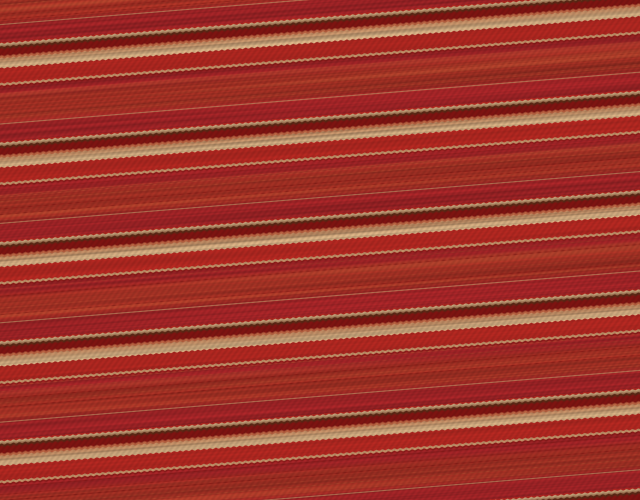
Reproduce this pattern procedurally as a WebGL 1 fragment shader.

```glsl
precision highp float;

// Slanted woven stripes: five red repeats down the canvas, each with cream bands,
// tan cords and thin threads. Bands are layered across one repeat; stretched
// gradient noise and hashed dashed threads vary the red ground between repeats.

uniform vec2 u_resolution;

// Layout, in canvas heights; positions inside a repeat run from 0 to 1.
const float PERIOD = 0.1988;
const float SLOPE = 0.0810;
const float PHASE = 0.0843;
const float STITCHES = 84.0;       // serrations per canvas height
const float SERRATION = 0.010;     // depth of the stepped edges
const float STREAK_AMOUNT = 0.16;
const float WEAVE_AMOUNT = 0.045;

const vec3 SCARLET = vec3(0.660, 0.145, 0.120);
const vec3 RUST = vec3(0.610, 0.190, 0.130);
const vec3 CRIMSON = vec3(0.590, 0.130, 0.140);
const vec3 MAROON = vec3(0.475, 0.075, 0.065);
const vec3 BROWN = vec3(0.350, 0.150, 0.080);
const vec3 TAN = vec3(0.710, 0.510, 0.360);
const vec3 CREAM = vec3(0.780, 0.640, 0.480);
const vec3 ORANGE = vec3(0.690, 0.290, 0.180);

float hash(vec2 p) {
  return fract(sin(dot(p, vec2(127.1, 311.7))) * 43758.5);
}

vec2 gradient(vec2 cell) {
  float angle = 6.2832 * hash(cell);
  return vec2(cos(angle), sin(angle));
}

float gradientNoise(vec2 p) {
  vec2 i = floor(p);
  vec2 f = fract(p);
  vec2 w = f * f * f * (f * (f * 6.0 - 15.0) + 10.0);
  float a = dot(gradient(i), f);
  float b = dot(gradient(i + vec2(1.0, 0.0)), f - vec2(1.0, 0.0));
  float c = dot(gradient(i + vec2(0.0, 1.0)), f - vec2(0.0, 1.0));
  float d = dot(gradient(i + vec2(1.0, 1.0)), f - vec2(1.0, 1.0));
  return mix(mix(a, b, w.x), mix(c, d, w.x), w.y);
}

// Coverage of the strip from lo to hi with edges softened over 'soft'.
float band(float p, float lo, float hi, float soft) {
  return clamp((p - lo) / soft + 0.5, 0.0, 1.0) * clamp((hi - p) / soft + 0.5, 0.0, 1.0);
}

// Red ground: scarlet, crimson and rust zones with long streaks.
vec3 redGround(float p, float across, float along) {
  vec3 color = mix(SCARLET, CRIMSON, smoothstep(0.42, 0.46, p));
  color = mix(color, RUST, smoothstep(0.50, 0.60, p) * 0.8);
  color = mix(color, CRIMSON, smoothstep(0.76, 0.85, p));
  float broad = gradientNoise(vec2(along * 0.5, across * 14.0));
  float fine = gradientNoise(vec2(along * 0.8 + 7.3, across * 43.0));
  float zone = 0.45 + 0.55 * smoothstep(0.40, 0.47, p);
  color *= 1.0 + STREAK_AMOUNT * zone * (broad + 1.2 * fine);
  float rustZone = band(p, 0.52, 0.80, 0.08);
  return mix(color, ORANGE, rustZone * 0.6 * smoothstep(0.05, 0.5, broad));
}

// Dashed threads, placed anew in each repeat.
vec3 addThreads(vec3 color, float p, float row, float along, float soft) {
  for (int i = 0; i < 7; i++) {
    float k = float(i);
    float seed = hash(vec2(row, k + 3.0));
    float center = 0.45 + 0.052 * (k + seed);
    float dash = 0.5 + 0.5 * sin(6.2832 * along * STITCHES * 0.75 + seed * 40.0);
    float strength = mix(0.15, 0.75, hash(vec2(k, row + 9.0))) * mix(0.35, 1.0, dash);
    vec3 thread = mix(MAROON, ORANGE, step(0.4, hash(vec2(row + 5.0, k))));
    color = mix(color, thread, strength * band(p, center - 0.005, center + 0.005, soft));
  }
  return color;
}

void main() {
  vec2 uv = gl_FragCoord.xy / u_resolution.y;
  float across = (1.0 - uv.y + SLOPE * uv.x - PHASE) / PERIOD;
  float soft = 1.2 / (u_resolution.y * PERIOD);
  float row = floor(across);

  // Stepped stitches displace every edge slightly.
  float stitch = 0.5 * sin(6.2832 * uv.x * STITCHES);
  float p = fract(across);
  float q = p + SERRATION * stitch;

  vec3 color = redGround(p, across, uv.x);
  color = addThreads(color, p, row, uv.x, soft);

  // Shadowed cord and the maroon gap beneath it.
  color = mix(color, MAROON, band(q, 0.040, 0.150, soft));
  color = mix(color, BROWN, band(q, 0.038, 0.068, soft * 1.5));
  vec3 cord = mix(CREAM * 0.94, TAN * 0.78, smoothstep(0.018, 0.048, p));
  color = mix(color, cord, band(q, 0.013, 0.046, soft));

  // Broad cream band with a reddish upper fringe and fine ribs.
  color = mix(color, mix(ORANGE, TAN, 0.35), band(q, 0.138, 0.170, soft * 1.5));
  vec3 cream = mix(TAN, CREAM, smoothstep(0.165, 0.235, p));
  float rib = gradientNoise(vec2(uv.x * 0.8, across * 48.0));
  cream *= 1.0 + 0.16 * rib - 0.10 * band(p, 0.195, 0.212, 0.015);
  color = mix(color, cream, band(q, 0.162, 0.262, soft));

  // Narrow tan cord and hairline thread.
  color = mix(color, MAROON, 0.5 * band(q, 0.436, 0.455, soft));
  color = mix(color, mix(TAN, CREAM, 0.25), band(q, 0.414, 0.438, soft));
  color = mix(color, TAN, 0.9 * band(p, 0.819, 0.828, soft));

  // Fine slanted weave over everything.
  float weave = sin(6.2832 * (uv.x * STITCHES + across * 13.0));
  color *= 1.0 + WEAVE_AMOUNT * weave;
  gl_FragColor = vec4(color, 1.0);
}
```
